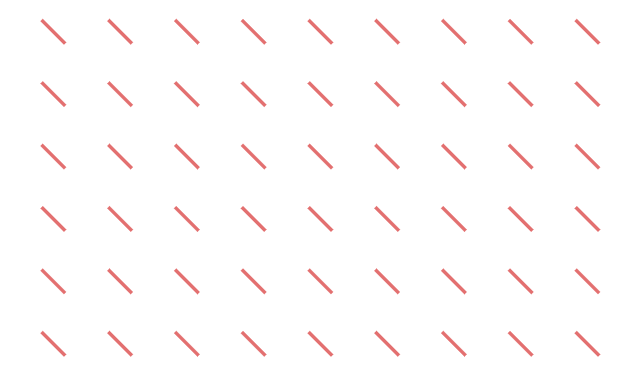
This pattern is drawn by a Shadertoy shader. Its source:

```glsl
#define GRID vec2(9.0, 6.0)
#define SPACING vec2(0.1766, 0.1651)
#define GRID_SHIFT vec2(0.001, 0.0033)
#define DASH_LENGTH 0.0883
#define DASH_WIDTH 0.009
#define DASH_COLOR vec3(0.89, 0.44, 0.44)
#define PAPER_COLOR vec3(1.0)

// Signed distance to a square-ended box centred at zero
float boxDistance(vec2 p, vec2 halfSize) {
    vec2 d = abs(p) - halfSize;
    return length(max(d, 0.0)) + min(max(d.x, d.y), 0.0);
}

// Position relative to the centre of the nearest dash in the grid
vec2 gridLocal(vec2 p) {
    vec2 cell = clamp(floor(p / SPACING + 0.5 * GRID), vec2(0.0), GRID - 1.0);
    return p - (cell - 0.5 * (GRID - 1.0)) * SPACING;
}

// Turn the falling diagonal onto the x axis
vec2 alignDiagonal(vec2 p) {
    return vec2(p.x - p.y, p.x + p.y) * inversesqrt(2.0);
}

void mainImage(out vec4 fragColor, in vec2 fragCoord) {
    // Canvas heights, measured from the centre
    float pixel = 1.0 / iResolution.y;
    vec2 p = (fragCoord - 0.5 * iResolution.xy) * pixel - GRID_SHIFT;

    vec2 dashPoint = alignDiagonal(gridLocal(p));
    float dist = boxDistance(dashPoint, 0.5 * vec2(DASH_LENGTH, DASH_WIDTH));

    // Edge coverage over about one pixel
    float coverage = clamp(0.5 - dist / pixel, 0.0, 1.0);
    fragColor = vec4(mix(PAPER_COLOR, DASH_COLOR, coverage), 1.0);
}
```
